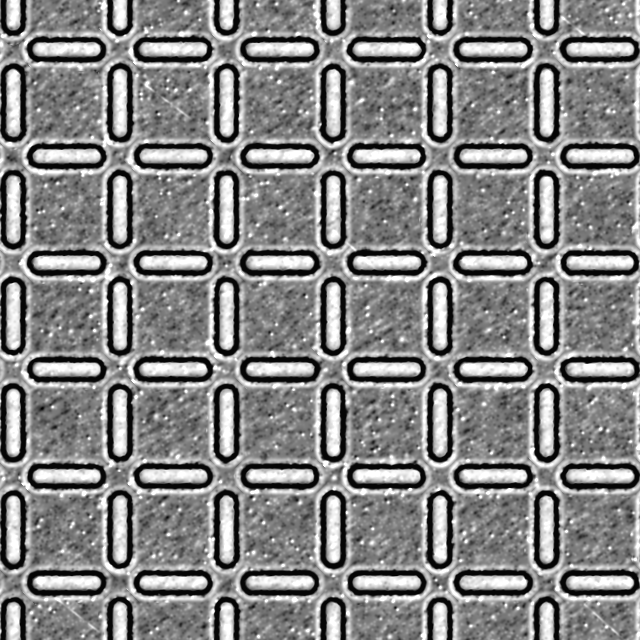
Reproduce this texture map procedurally as a WebGL 2 fragment shader.

```glsl
#version 300 es
precision highp float;
uniform vec2 u_resolution;
out vec4 fragColor;

// Layout, in cells
const float REPEATS = 6.0;
const vec2 JUNCTION = vec2(0.125, 0.535);
const float BAR_HALF_LENGTH = 0.370;
const float BAR_HALF_WIDTH = 0.117;
const float GROOVE_WIDTH = 0.050;
const float HALO_OFFSET = 0.030;
const float HALO_SPREAD = 0.025;
const float EDGE_SOFTNESS = 0.011;
const float EDGE_WOBBLE = 0.007;

// Tones
const float PLATE_TONE = 0.475;
const float GROOVE_TONE = 0.02;
const float RIDGE_TONE = 0.97;
const float RIDGE_SIDE_TONE = 0.62;
const float HALO_GAIN = 0.40;
const vec2 LIGHT_SIDE = vec2(-0.7071, -0.7071);

// Wear
const float STREAK_GAIN = 0.23;
const float GRAIN_GAIN = 0.17;
const float SPECK_GAIN = 0.60;
const float SPECK_SCALE = 88.0;
const int SCRATCHES = 5;

vec3 hash3(vec2 p) {
    vec3 q = fract(vec3(p.xyx) * vec3(0.1031, 0.1030, 0.0973));
    q += dot(q, q.yxz + 33.33);
    return fract((q.xxy + q.yzz) * q.zyx);
}

// Smooth cellular noise: one signed soft blob per cell
float blobNoise(vec2 p) {
    vec2 id = floor(p);
    float sum = 0.0;
    for (int y = -1; y <= 1; y++)
    for (int x = -1; x <= 1; x++) {
        vec2 cell = id + vec2(x, y);
        vec3 h = hash3(cell + 200.0);
        vec2 r = p - cell - h.xy;
        sum += (2.0 * h.z - 1.0) * exp(-6.0 * dot(r, r));
    }
    return sum;
}

// Sparse raised specks, each with a dark side
float specks(vec2 p, float density) {
    vec2 id = floor(p);
    float sum = 0.0;
    for (int y = -1; y <= 1; y++)
    for (int x = -1; x <= 1; x++) {
        vec2 cell = id + vec2(x, y);
        vec3 h = hash3(cell + 71.0);
        vec2 r = p - cell - h.xy;
        vec2 shade = r + 0.4 * LIGHT_SIDE.yx * vec2(-1.0, 1.0);
        float size = mix(6.0, 22.0, hash3(cell + 13.0).x);
        float present = smoothstep(density, density * 0.6, h.z);
        sum += present * (exp(-size * dot(r, r)) - 0.45 * exp(-size * dot(shade, shade)));
    }
    return sum;
}

// Rounded bar along x: xy = outward normal, z = signed distance
vec3 bar(vec2 q) {
    float reach = BAR_HALF_LENGTH - BAR_HALF_WIDTH;
    vec2 v = q - vec2(clamp(q.x, -reach, reach), 0.0);
    float len = length(v);
    return vec3(v / max(len, 1e-4), len - BAR_HALF_WIDTH);
}

float scratches(vec2 uv) {
    float sum = 0.0;
    for (int i = 0; i < SCRATCHES; i++) {
        vec3 h = hash3(vec2(float(i) * 7.0 + 3.0, 41.0));
        float angle = -0.95 + 0.5 * h.z;
        vec2 along = vec2(cos(angle), sin(angle));
        vec2 r = uv - h.xy;
        float t = clamp(dot(r, along), -0.05, 0.05);
        float d = length(r - along * t) / 0.0022;
        sum += exp(-d * d) * (0.6 + 0.4 * sin(t * 190.0 + h.x * 6.0));
    }
    return sum;
}

void main() {
    vec2 uv = gl_FragCoord.xy / u_resolution;
    float soft = max(EDGE_SOFTNESS, REPEATS / u_resolution.y);

    // Surface grain, stretched along a diagonal
    vec2 diagonal = vec2(uv.x * 0.82 + uv.y * 0.57, uv.y * 0.82 - uv.x * 0.57);
    float streak = blobNoise(diagonal * vec2(62.0, 130.0) + 90.0);
    float grain = blobNoise(uv * 165.0);
    float patches = blobNoise(uv * 13.0 + 40.0);

    // Lattice of horizontal and vertical bars
    vec2 p = fract(uv * REPEATS - JUNCTION + 0.5) - 0.5;
    vec2 wrapped = p - 0.5 * mix(vec2(-1.0), vec2(1.0), step(0.0, p));
    vec3 across = bar(vec2(wrapped.x, p.y));
    vec3 upright = bar(vec2(wrapped.y, p.x));
    upright.xy = upright.yx;
    bool isAcross = across.z < upright.z;
    vec3 nearest = isAcross ? across : upright;
    float d = nearest.z + EDGE_WOBBLE * (streak + grain);
    float facing = dot(nearest.xy, LIGHT_SIDE);

    // Plate, specks and scratches
    float lip = exp(-pow((d - 0.055) / 0.03, 2.0)) * smoothstep(0.1, 0.7, facing);
    float density = 0.09 + 0.16 * max(patches, 0.0) + 0.22 * lip;
    float wear = SPECK_GAIN * specks(uv * SPECK_SCALE, density) + 0.38 * scratches(uv);
    float tone = PLATE_TONE + STREAK_GAIN * streak + GRAIN_GAIN * grain + wear;

    // Bright halo, stronger on the lit side
    float halo = exp(-pow((d - HALO_OFFSET) / HALO_SPREAD, 2.0));
    tone += halo * HALO_GAIN * (0.9 + 0.3 * facing + 0.25 * patches);

    // Ridge and dark groove around it
    float ridgeHalf = BAR_HALF_WIDTH - GROOVE_WIDTH;
    float side = clamp((nearest.z + BAR_HALF_WIDTH) / ridgeHalf, 0.0, 1.0);
    float ridge = mix(RIDGE_TONE, RIDGE_SIDE_TONE, side * side);
    ridge -= (isAcross ? 0.22 : 0.12) * facing * side;
    ridge += 0.16 * streak + 0.14 * grain + 0.3 * wear;
    float inGroove = smoothstep(soft, -soft, d);
    float inRidge = smoothstep(soft, -soft, d + GROOVE_WIDTH);
    tone = mix(tone, GROOVE_TONE, inGroove);
    tone = mix(tone, ridge, inRidge);

    fragColor = vec4(vec3(clamp(tone, 0.0, 1.0)), 1.0);
}
```
